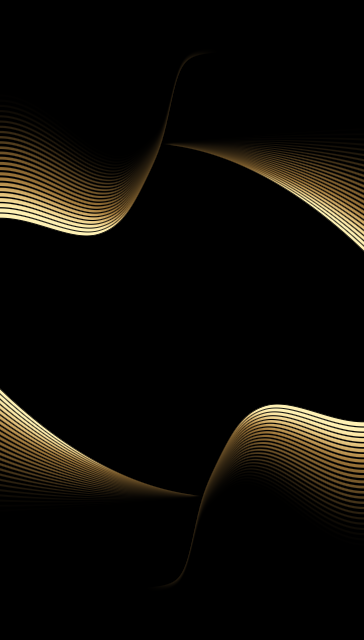
Give the GLSL for this background, as a WebGL 2 fragment shader.

```glsl
#version 300 es
precision highp float;
// Two golden ribbons of fine flowing lines on black, repeated by a half turn.

#define ASPECT 0.5703     // design width when the height is 1
#define LINES 25.0        // strands in each ribbon
#define FADE 1.9          // dimming from the bright edge inward
#define GOLD vec3(0.83, 0.62, 0.30)
#define CREAM vec3(1.0, 0.95, 0.71)

uniform vec2 u_resolution;
out vec4 fragColor;

float sigmoid(float z) {
    return 1.0 / (1.0 + exp(-z));
}

// Dark brown through gold to pale cream
vec3 metal(float level) {
    return mix(GOLD * level * 1.25, CREAM, smoothstep(0.55, 1.0, level));
}

// Strands across a ribbon: t is 0 on the bright edge and 1 on the faint one
vec3 strands(float t, float glow) {
    float footprint = max(fwidth(t), 1e-5);
    float spacing = footprint * LINES;
    float halfWidth = mix(0.40, 0.20, clamp(t * 1.4, 0.0, 1.0));
    float offset = abs(fract(t * LINES) - 0.5);
    float line = clamp((halfWidth - offset) / spacing + 0.5, 0.0, 1.0);

    // Strands too fine to resolve become an even sheen
    line = mix(line, 2.0 * halfWidth, smoothstep(0.5, 1.1, spacing));
    float edge = clamp(t / footprint + 0.5, 0.0, 1.0);
    float inner = max(t, 0.0);
    float level = glow * exp(-FADE * inner) * (1.0 - smoothstep(0.45, 1.0, inner));
    return metal(level) * line * edge;
}

// Hanging wave that gathers into a single rising thread
vec3 wave(vec2 p) {
    float rim = 0.341 + 0.0326 * smoothstep(0.0, 0.156, p.x)
              - 0.182 * sigmoid((p.x - 0.228) / 0.0234)
              - 0.111 * sigmoid((p.x - 0.267) / 0.0078);
    float taper = 1.0 - p.x * p.x / (0.267 * 0.267);
    float spread = 0.0975 * (taper + sqrt(taper * taper + 0.004)) + 0.009;
    float glow = mix(1.08, 0.36, smoothstep(0.13, 0.26, p.x));
    glow *= 1.0 - smoothstep(0.25, 0.345, p.x);
    return strands((rim - p.y) / spread, glow);
}

// Fan that opens from the thread toward the side
vec3 fan(vec2 p) {
    float u = max(p.x - 0.254, 0.0);
    float rim = 0.225 + 0.1 * u + 1.36 * u * u;
    float spread = 0.2 * u + 1.38 * u * u + 0.002;
    float glow = mix(0.36, 1.08, smoothstep(0.02, 0.29, u));
    glow *= smoothstep(0.0, 0.02, u);
    return strands((rim - p.y) / spread, glow);
}

// Both ribbons, measured down from the top left corner
vec3 ribbons(vec2 uv) {
    vec2 p = vec2(uv.x * ASPECT, 1.0 - uv.y);
    return max(wave(p), fan(p));
}

void main() {
    vec2 uv = gl_FragCoord.xy / u_resolution;
    vec3 color = max(ribbons(uv), ribbons(1.0 - uv));
    fragColor = vec4(min(color, 1.0), 1.0);
}
```
